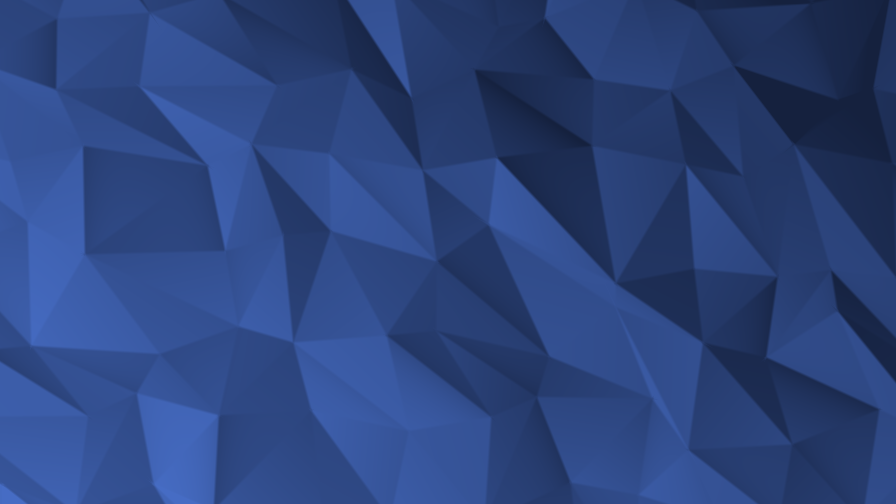
A WebGL 2 fragment shader for this background:

```glsl
#version 300 es
precision highp float;
// Folded low-poly surface of blue triangular facets, lit from the lower left.

#define CELL vec2(0.16, 0.165)   // mean vertex spacing, in canvas heights
#define LEAN 0.18                // slant of the mesh columns
#define JITTER 0.8               // vertex scatter, in cells
#define RELIEF 0.26              // height range of the vertices
#define CONTRAST 0.30            // strength of the facet lighting
#define FALLOFF vec2(0.45, 0.28) // dimming to the right and to the top
#define SHEEN 0.8                // gradient inside each facet
#define CREASE 0.15              // depth of the soft fold shadows
#define FALLING_SHARE 0.68       // share of quads split by a falling diagonal
#define SOFTNESS 0.0035          // edge half width, in canvas heights
#define SEED 17.0

uniform vec2 u_resolution;
out vec4 fragColor;

const vec3 NAVY = vec3(0.082, 0.130, 0.245);
const vec3 AZURE = vec3(0.275, 0.425, 0.770);
const vec2 LIGHT = vec2(-0.85, -0.53);

vec3 hash3(vec2 p) {
    vec3 q = fract((p + SEED).xyx * vec3(0.1031, 0.1030, 0.0973));
    q += dot(q, q.yxz + 33.33);
    return fract((q.xxy + q.yzz) * q.zyx);
}

float cross2(vec2 a, vec2 b) {
    return a.x * b.y - a.y * b.x;
}

// Scattered mesh vertex: canvas position and height
vec3 meshVertex(vec2 id) {
    vec3 h = hash3(id);
    vec2 pos = (id + JITTER * (h.xy - 0.5)) * CELL;
    pos.x -= LEAN * pos.y;
    return vec3(pos, RELIEF * (h.z - 0.5));
}

// Signed distance to the line a-b, positive on its left
float edgeDistance(vec2 p, vec2 a, vec2 b) {
    return cross2(b - a, p - a) / max(length(b - a), 1e-4);
}

// Tone of one facet in x, its coverage of the point in y
vec2 facet(vec2 p, vec3 a, vec3 b, vec3 c, vec2 key, float blur) {
    vec3 edges = vec3(edgeDistance(p, a.xy, b.xy),
                      edgeDistance(p, b.xy, c.xy),
                      edgeDistance(p, c.xy, a.xy));
    float inside = min(edges.x, min(edges.y, edges.z));
    float coverage = smoothstep(-blur, blur, inside);

    vec3 normal = normalize(cross(b - a, c - a));
    float tone = CONTRAST * dot(normal.xy, LIGHT);

    // Gentle gradient and an occasional shadow along one fold
    vec3 h = hash3(key);
    float angle = 6.2832 * h.x;
    vec2 centre = (a.xy + b.xy + c.xy) / 3.0;
    tone += SHEEN * h.y * dot(p - centre, vec2(cos(angle), sin(angle)));
    tone -= CREASE * smoothstep(0.55, 0.9, h.z) * exp(-max(edges.y, 0.0) / 0.04);
    return vec2(tone, coverage);
}

void main() {
    vec2 p = gl_FragCoord.xy / u_resolution.y;
    vec2 uv = gl_FragCoord.xy / u_resolution;
    float blur = max(SOFTNESS, 0.7 / u_resolution.y);
    vec2 home = floor(vec2(p.x + LEAN * p.y, p.y) / CELL);

    // Blend the facets of the surrounding cells by coverage
    vec2 sum = vec2(0.0);
    for (int j = -1; j <= 1; j++) {
        for (int i = -1; i <= 1; i++) {
            vec2 id = home + vec2(i, j);
            vec3 a = meshVertex(id);
            vec3 b = meshVertex(id + vec2(1, 0));
            vec3 c = meshVertex(id + vec2(1, 1));
            vec3 d = meshVertex(id + vec2(0, 1));

            // Prefer the falling diagonal wherever the quad allows it
            bool risingOk = cross2(b.xy - a.xy, c.xy - a.xy) > 0.0
                         && cross2(c.xy - a.xy, d.xy - a.xy) > 0.0;
            bool fallingOk = cross2(b.xy - a.xy, d.xy - a.xy) > 0.0
                          && cross2(c.xy - b.xy, d.xy - b.xy) > 0.0;
            bool chosen = hash3(id + 71.0).x < FALLING_SHARE;
            bool falling = fallingOk && (!risingOk || chosen);

            vec2 key = id + 131.0;
            vec2 first = falling ? facet(p, a, b, d, key, blur)
                                 : facet(p, a, b, c, key, blur);
            vec2 second = falling ? facet(p, c, d, b, key + 57.0, blur)
                                  : facet(p, c, d, a, key + 57.0, blur);
            sum += vec2(first.x * first.y, first.y);
            sum += vec2(second.x * second.y, second.y);
        }
    }

    float tone = 0.49 - dot(FALLOFF, uv - 0.5) + sum.x / max(sum.y, 1e-3);
    fragColor = vec4(mix(NAVY, AZURE, clamp(tone, 0.0, 1.0)), 1.0);
}
```
